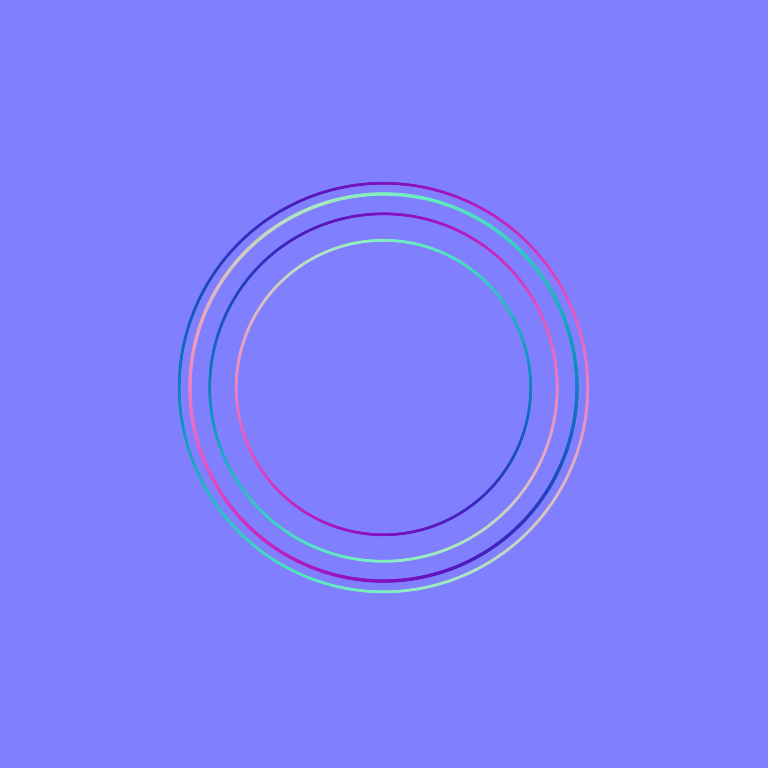
Give the GLSL for this texture map, as a Shadertoy shader.

```glsl
#define CENTER vec2(0.4993, 0.4954)
#define RADII vec4(0.2660, 0.2520, 0.2262, 0.1917)
#define HALF_WIDTHS vec4(0.0019, 0.0023, 0.0019, 0.0019)
#define TILT 0.87
#define FLAT_COLOR vec3(0.5, 0.5, 1.0)

// Pack a unit normal into colour
vec3 encodeNormal(vec2 slope)
{
    float z = sqrt(max(0.0, 1.0 - dot(slope, slope)));
    return 0.5 + 0.5 * vec3(slope, z);
}

// Smooth coverage of a circular line
float ringMask(float dist, float radius, float halfWidth, float pixel)
{
    float edge = abs(dist - radius) - halfWidth;
    return 1.0 - smoothstep(-0.5 * pixel, 0.5 * pixel, edge);
}

void mainImage(out vec4 fragColor, in vec2 fragCoord)
{
    float size = min(iResolution.x, iResolution.y);
    vec2 uv = (fragCoord - 0.5 * iResolution.xy) / size + 0.5;
    vec2 offset = uv - CENTER;
    float dist = length(offset);
    vec2 dir = offset / max(dist, 1e-4);

    // Rings alternate between raised and sunken edges
    vec3 color = FLAT_COLOR;
    float facing = 1.0;
    for (int i = 0; i < 4; i++)
    {
        vec2 slope = TILT * facing * vec2(dir.x, -dir.y);
        float mask = ringMask(dist, RADII[i], HALF_WIDTHS[i], 1.0 / size);
        color = mix(color, encodeNormal(slope), mask);
        facing = -facing;
    }

    fragColor = vec4(color, 1.0);
}
```
